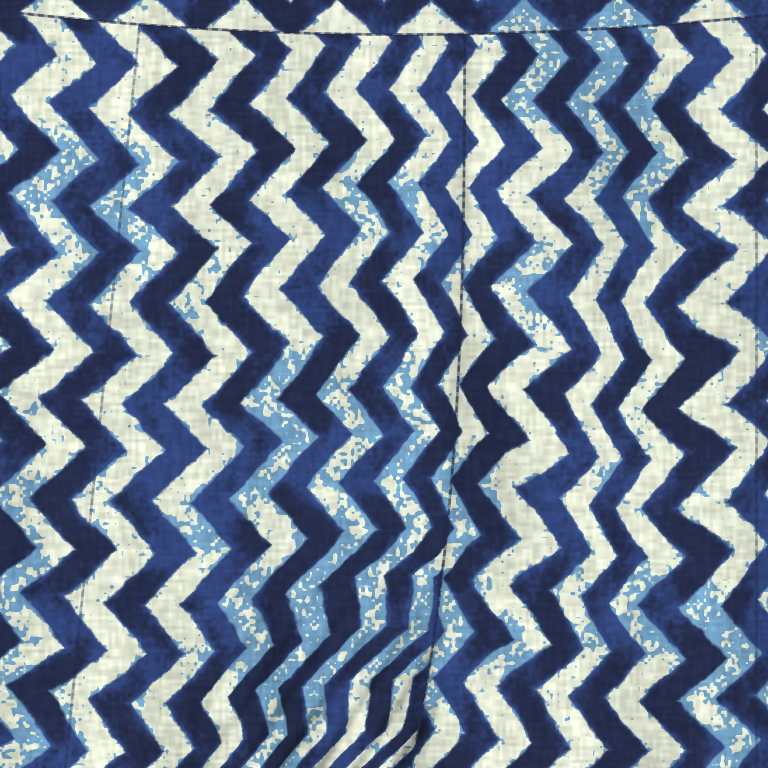
Write a Shadertoy shader that draws this texture.

```glsl
// Block-printed cloth with about eleven navy zigzag stripes across and eight zigzags down.
// Stripe coordinates bend around a centre seam and a gather; noise adds ragged
// edges, fine blue wear, mottled ink, weave and soft folds.

const vec3 NAVY = vec3(0.155, 0.185, 0.305);
const vec3 INDIGO = vec3(0.21, 0.29, 0.51);
const vec3 SKY = vec3(0.46, 0.65, 0.79);
const vec3 CREAM = vec3(0.92, 0.94, 0.86);

float hash(vec2 p) {
    vec3 q = fract(vec3(p.xyx) * 0.1031);
    q += dot(q, q.yzx + 33.33);
    return fract((q.x + q.y) * q.z);
}

float noise(vec2 p) {
    vec2 i = floor(p), f = fract(p);
    f = f * f * (3.0 - 2.0 * f);
    float low = mix(hash(i), hash(i + vec2(1, 0)), f.x);
    float high = mix(hash(i + vec2(0, 1)), hash(i + vec2(1, 1)), f.x);
    return mix(low, high, f.y);
}

float fbm(vec2 p) {
    float sum = 0.0, weight = 0.5;
    for (int i = 0; i < 4; i++) {
        sum += weight * noise(p);
        p = p * 2.03 + 17.1;
        weight *= 0.5;
    }
    return sum / 0.9375;
}

float triangleWave(float t) {
    return abs(fract(t) * 2.0 - 1.0);
}

float centreSeam(float y) {
    return 0.605 - 0.07 * pow(clamp(1.0 - y, 0.0, 1.0), 3.0);
}

float bandEdge(float x) {
    float bend = 2.0 * x - 1.05;
    return 0.955 + 0.028 * bend * bend;
}

// Stripe index grows from left to right, with narrower stripes beside the seam;
// the gather slants and squeezes them.
float stripeCoord(vec2 p) {
    float seam = centreSeam(p.y);
    float d = p.x - seam;
    if (d > 0.0) {
        float pinch = 0.16 * sin(d * 26.0 + 0.8) * sin(p.y * 3.2);
        return 4.5 * d / (1.0 - seam) + 0.35 * (1.0 - exp(-d / 0.12)) + pinch + 0.1;
    }
    d = -d;
    float drop = max(0.28 - p.y, 0.0);
    d -= 0.48 * drop * (1.0 - smoothstep(0.06, 0.34, d));
    return -(d / 0.106 + 0.8 * (1.0 - exp(-d / 0.12))) + 0.15;
}

// Signed distance to the inked stripe, in stripe periods; negative is inside.
float zigzagStripe(float across, float along, float amplitude) {
    float t = fract(across - amplitude * triangleWave(along));
    return abs(t - 0.5) - 0.26;
}

// Blue print wear: fine specks, thicker in patches and beside the ink.
float wornInk(vec2 p, float stripe, float soft) {
    float patches = smoothstep(0.46, 0.66, fbm(p * vec2(9.0, 7.0) + 4.7));
    float fringe = exp(-max(stripe, 0.0) * 22.0);
    float coverage = 0.14 + 0.42 * patches + 0.44 * fringe;
    float specks = mix(noise(p * 220.0), noise(p * 110.0 + 9.0), 0.4);
    return smoothstep(-soft, soft, coverage - specks);
}

// Dashed thread beside a line at the given distance.
float stitch(float dist, float along, float pixel) {
    float thread = 1.0 - smoothstep(0.0008, 0.0008 + 1.5 * pixel, abs(dist));
    return thread * (0.55 + 0.45 * smoothstep(0.3, 0.5, triangleWave(along * 75.0)));
}

// Light on the cloth: broad folds, slanting creases at the gather, weave.
float clothLight(vec2 p) {
    float d = p.x - centreSeam(p.y);
    float light = 0.84 + 0.22 * fbm(vec2(p.x * 13.0 + p.y * 2.0, p.y * 2.5));
    float gather = smoothstep(0.30, 0.05, p.y) * smoothstep(-0.36, -0.12, d)
                 * (1.0 - smoothstep(0.0, 0.04, d));
    float crease = pow(0.5 + 0.5 * sin((p.x - 0.65 * p.y) * 125.0), 4.0);
    light -= 0.24 * gather * crease;
    light -= 0.12 * exp(-abs(d) * 90.0);
    float threads = noise(p * vec2(230.0, 60.0)) + noise(p * vec2(60.0, 230.0));
    return light + 0.13 * (threads - 1.0);
}

void mainImage(out vec4 fragColor, in vec2 fragCoord) {
    vec2 p = fragCoord / iResolution.xy;
    float pixel = 1.0 / iResolution.y;
    float band = p.y - bandEdge(p.x);
    vec2 wobble = vec2(fbm(p * 6.0), fbm(p * 6.0 + 31.0)) - 0.5;

    // Stripes run down the panels and sideways along the waistband.
    float across = stripeCoord(p) + 0.20 * wobble.x;
    float along = p.y * 7.8 + 0.69 + 0.30 * wobble.y + 0.12 * sin(p.x * 9.0);
    float stripe = zigzagStripe(across, along, 0.62);
    if (band > 0.0) stripe = zigzagStripe(band / 0.10 + 0.35, p.x * 8.2 + 0.4, 0.55);
    stripe += 0.075 * (fbm(p * 95.0) - 0.5);

    // Mottled ink over worn blue over bare cloth.
    float mottling = fbm(p * vec2(14.0, 10.0) + 8.0) + 0.14 * (noise(p * 190.0) - 0.5);
    float bleed = 0.20 * smoothstep(-0.13, 0.0, stripe);
    vec3 ink = mix(NAVY, INDIGO, smoothstep(0.42, 0.72, mottling + bleed));
    vec3 ground = mix(CREAM, SKY, wornInk(p, stripe, 0.04 + 20.0 * pixel));
    float soft = 0.02 + 9.0 * pixel;
    vec3 colour = mix(ink, ground, smoothstep(-soft, soft, stripe));
    colour *= clothLight(p);

    // Seams: centre, two side panels and the waistband.
    float panel = 1.0 - step(0.0, band);
    float thread = panel * stitch(p.x - centreSeam(p.y), p.y, pixel);
    thread = max(thread, 0.6 * panel * stitch(p.x - 0.085 - 0.10 * p.y, p.y, pixel));
    thread = max(thread, 0.6 * panel * stitch(p.x - 0.985, p.y, pixel));
    thread = max(thread, stitch(band, p.x, pixel));
    colour = mix(colour, NAVY * 0.9, 0.75 * thread);
    fragColor = vec4(clamp(colour, 0.0, 1.0), 1.0);
}
```
